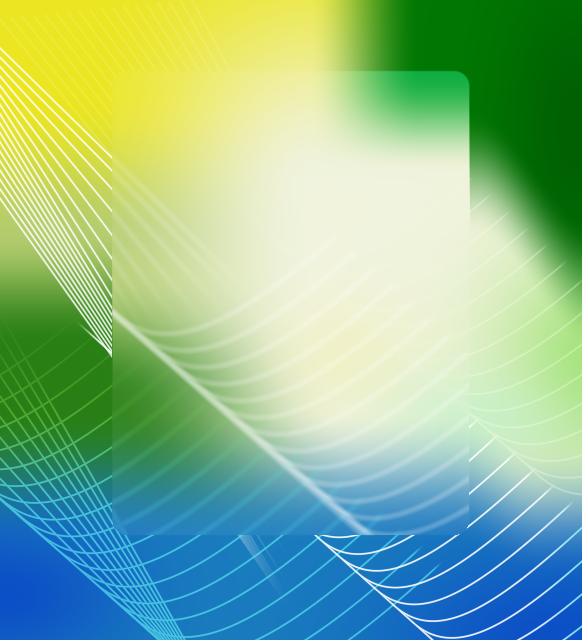
This background is drawn by a Shadertoy shader. Its source:

```glsl
// A frosted rounded panel over a soft yellow, green, cream and blue backdrop.
// Smooth ramps and glows build the backdrop; loops draw bundles of straight
// rays and families of arcs, which turn wide and faint behind the panel.
#define PANEL_CENTER vec2(0.4545, 0.4735)
#define PANEL_HALF vec2(0.279, 0.3625)
#define PANEL_RADIUS 0.024
#define FROST 0.06
#define BLUR_WIDTH 0.0075
#define LINE_WIDTH 0.0003
#define ARC_STEP vec2(0.0293, 0.0262)

const vec3 WHITE = vec3(1.0);
const vec3 YELLOW = vec3(0.92, 0.90, 0.13);
const vec3 OLIVE = vec3(0.70, 0.80, 0.43);
const vec3 LEAF = vec3(0.16, 0.50, 0.08);
const vec3 CREAM = vec3(0.94, 0.95, 0.86);
const vec3 LIME = vec3(0.60, 0.88, 0.42);
const vec3 FOREST = vec3(0.0, 0.47, 0.01);
const vec3 EMERALD = vec3(0.0, 0.66, 0.21);
const vec3 AZURE = vec3(0.10, 0.49, 0.74);
const vec3 COBALT = vec3(0.04, 0.29, 0.78);
const vec3 CYAN = vec3(0.35, 0.90, 0.95);

float roundedBox(vec2 p, vec2 halfSize, float radius) {
    vec2 q = abs(p) - halfSize + radius;
    return length(max(q, 0.0)) + min(max(q.x, q.y), 0.0) - radius;
}

float glow(vec2 p, vec2 center, vec2 size) {
    vec2 d = (p - center) / size;
    return exp(-dot(d, d));
}

float stroke(float d, float soft) {
    return 1.0 - smoothstep(LINE_WIDTH, LINE_WIDTH + soft, abs(d));
}

// Colour fields, with a brighter and shorter green corner inside the panel
vec3 backdrop(vec2 p, float inside) {
    vec3 c = mix(YELLOW, OLIVE, smoothstep(0.15, 0.38, p.y));
    c = mix(c, LEAF, smoothstep(0.36 + 0.06 * inside, 0.54 + 0.08 * inside, p.y));
    float creamEdge = p.x - 0.35 * max(p.y - 0.5, 0.0);
    c = mix(c, CREAM, smoothstep(0.13, 0.49, creamEdge) * smoothstep(-0.15, 0.30, p.y));
    c = mix(c, vec3(0.94, 0.93, 0.68), 0.5 * glow(p, vec2(0.54, 0.56), vec2(0.12, 0.09)));
    c = mix(c, LIME, 0.9 * glow(p, vec2(0.95, 0.56), vec2(0.17, 0.18)));
    c = mix(c, vec3(0.76, 0.94, 0.78), 0.7 * glow(p, vec2(0.74, 0.66), vec2(0.14, 0.08)));
    // Blue lower part
    float shore = p.y - 0.06 * smoothstep(0.70, 0.85, p.x);
    c = mix(c, AZURE, smoothstep(0.64, 0.85, shore));
    float deep = max(glow(p, vec2(0.0, 0.93), vec2(0.20, 0.12)),
                     glow(p, vec2(0.88, 1.0), vec2(0.28, 0.15)));
    c = mix(c, COBALT, 0.9 * deep);
    // Green upper right corner
    float drop = p.y - 0.18 * smoothstep(0.74, 0.93, p.x);
    float low = mix(0.17, 0.11, inside);
    float high = mix(0.37, 0.27, inside);
    float corner = smoothstep(0.48, 0.66, p.x) * (1.0 - smoothstep(low, high, drop));
    vec3 green = FOREST * (1.0 - 0.2 * glow(p, vec2(0.9, 0.2), vec2(0.12, 0.25)));
    return mix(c, mix(green, EMERALD, inside), corner);
}

// Straight rays, evenly spaced at the start and at the end
float fan(vec2 p, vec2 a0, vec2 a1, vec2 b0, vec2 b1, float count, float soft) {
    float ink = 0.0;
    for (float i = 0.0; i < count; i++) {
        float t = i / (count - 1.0);
        vec2 a = mix(a0, a1, t);
        vec2 ray = mix(b0, b1, t) - a;
        float along = clamp(dot(p - a, ray) / dot(ray, ray), 0.0, 1.0);
        ink = max(ink, stroke(length(p - a - ray * along), soft));
    }
    return ink;
}

// Rays that steepen quickly, then gather along the lower border
float weave(vec2 p, float soft) {
    float ink = 0.0;
    for (float i = 0.0; i < 17.0; i++) {
        float t = i / 16.0;
        float slope = 0.98 + 0.75 * smoothstep(0.0, 0.5, t) - 0.32 * t * t;
        float d = p.y - mix(0.075, 0.31, t) - slope * p.x;
        ink = max(ink, stroke(d / sqrt(1.0 + slope * slope), soft));
    }
    return ink;
}

// Arcs leave a shared diagonal, dip, then climb to the right
float arcs(vec2 p, vec2 origin, float count, float bend, float reach, float soft) {
    float ink = 0.0;
    for (float i = 0.0; i < count; i++) {
        vec2 q = p - origin - ARC_STEP * i;
        float x = max(q.x, 0.0);
        float decay = exp(-x / bend);
        float slope = 1.9 * decay - 1.0;
        float d = q.y - 0.9 * min(q.x, 0.0) + x - 1.9 * bend * (1.0 - decay);
        float span = smoothstep(-0.06, -0.02, q.x) * (1.0 - smoothstep(reach - 0.02, reach, q.x));
        ink = max(ink, span * stroke(d / sqrt(1.0 + slope * slope), soft));
    }
    return ink;
}

void mainImage(out vec4 fragColor, in vec2 fragCoord) {
    // Canvas heights, measured down from the top
    vec2 p = vec2(fragCoord.x, iResolution.y - fragCoord.y) / iResolution.y;
    float pixel = 1.0 / iResolution.y;
    float edge = roundedBox(p - PANEL_CENTER, PANEL_HALF, PANEL_RADIUS);
    float inside = 1.0 - smoothstep(-pixel, pixel, edge);
    float behind = step(edge, 0.0);
    float soft = mix(1.4 * pixel, BLUR_WIDTH, behind);
    float fade = mix(1.0, 0.25, behind);
    vec3 c = mix(backdrop(p, inside), WHITE, FROST * inside);
    // Fine rays at the top and the bright bundle on the left
    float rays = fan(p, vec2(0.0, 0.03), vec2(0.30, 0.0), vec2(0.18, 0.25), vec2(0.37, 0.13), 18.0, soft);
    c = mix(c, vec3(1.0, 1.0, 0.75), 0.17 * rays * (1.0 - behind));
    float bundle = weave(p, soft) * (1.0 - behind * smoothstep(0.38, 0.54, p.y));
    c = mix(c, WHITE, 0.85 * mix(1.0, 0.18, behind) * bundle * (1.0 - smoothstep(0.25, 0.46, p.x)));
    // Green to cyan net in the lower left
    vec3 netColor = mix(vec3(0.50, 0.85, 0.30), CYAN, smoothstep(0.62, 0.80, p.y));
    float net = fan(p, vec2(0.0, 0.49), vec2(0.0, 0.78), vec2(0.30, 1.02), vec2(0.25, 1.0), 10.0, soft);
    net = max(net, arcs(p, vec2(-0.205, 0.595), 18.0, 0.13, 0.40, soft));
    c = mix(c, netColor, 0.7 * fade * net * smoothstep(0.46, 0.76, p.y));
    // Pale arcs: faint on the right, strong along the diagonal
    float thin = arcs(p, vec2(0.43, 0.375), 15.0, 0.12, 0.3125, soft);
    c = mix(c, vec3(0.95, 1.0, 0.90), 0.35 * fade * thin);
    vec2 shifted = p + vec2(0.0, 0.065 * behind);
    float bold = arcs(shifted, vec2(0.176, 0.553), 22.0, mix(0.095, 0.13, behind), mix(0.3125, 0.36, behind), soft);
    vec3 boldColor = mix(WHITE, CYAN, smoothstep(0.82, 0.95, p.x) * smoothstep(0.75, 0.85, p.y));
    c = mix(c, boldColor, 0.9 * fade * bold);
    float spine = stroke((p.y - 0.488 - 0.87 * (p.x - 0.176)) * 0.754, 0.009);
    c = mix(c, WHITE, 0.42 * spine * inside);
    fragColor = vec4(clamp(c, 0.0, 1.0), 1.0);
}
```
